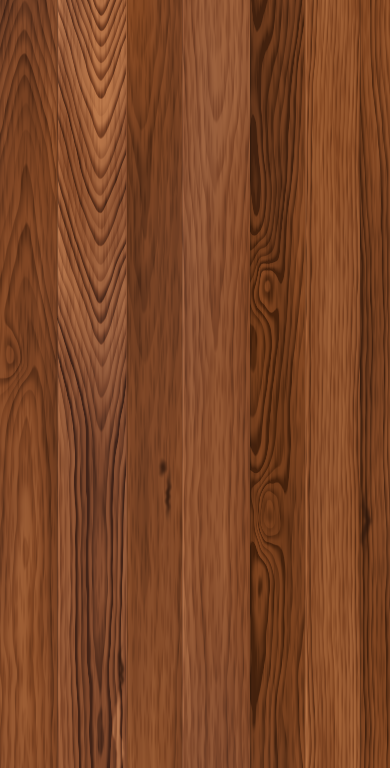
This texture is drawn by a Shadertoy shader. Its source:

```glsl
// Left edge of every plank, as a share of the width
const float edges[8] = float[8](0.0, 0.147, 0.325, 0.466, 0.642, 0.781, 0.923, 1.07);

// Per plank: tone, ring contrast, rings per unit width, climb of the arches
const vec4 figure[7] = vec4[7](
    vec4(0.42, 0.28, 60.0, -13.0), vec4(0.59, 0.48, 72.0, 22.0),
    vec4(0.46, 0.14, 50.0, 6.0),   vec4(0.57, 0.17, 65.0, 3.0),
    vec4(0.33, 0.30, 60.0, 5.0),   vec4(0.60, 0.28, 95.0, 1.0),
    vec4(0.38, 0.30, 85.0, 3.0));

// Per plank: heart position across the plank, pinkness
const vec2 heart[7] = vec2[7](
    vec2(0.45, 0.5), vec2(0.62, 0.9), vec2(0.3, 0.2), vec2(0.5, 0.6),
    vec2(0.1, 0.0), vec2(-0.5, 0.1), vec2(1.0, 0.0));

// Swirls: position, added rings
const vec3 eyes[3] = vec3[3](
    vec3(0.04, 1.05, 3.5), vec3(0.685, 0.66, 6.0), vec3(0.67, 1.25, 4.0));

// Dark bark pockets: position, half size
const vec4 pockets[4] = vec4[4](
    vec4(0.432, 0.70, 0.008, 0.07), vec4(0.415, 0.77, 0.012, 0.025),
    vec4(0.312, 0.25, 0.007, 0.07), vec4(0.937, 0.63, 0.012, 0.09));

vec2 hash2(vec2 p) {
    return fract(sin(vec2(dot(p, vec2(127.1, 311.7)), dot(p, vec2(269.5, 183.3)))) * 43758.5);
}

// Layered, bent sines, about -1 to 1
float wave(vec2 p) {
    float sum = 0.0, amp = 0.5;
    for (int i = 0; i < 4; i++) {
        sum += amp * sin(p.x + 1.5 * sin(p.y + float(i)));
        p = mat2(0.8, 0.6, -0.6, 0.8) * p * 1.7 + 2.3;
        amp *= 0.6;
    }
    return sum;
}

// Cellular distance to the nearest scattered point
float cells(vec2 p) {
    vec2 cell = floor(p);
    float nearest = 2.0;
    for (int y = -1; y <= 1; y++)
        for (int x = -1; x <= 1; x++) {
            vec2 c = cell + vec2(x, y);
            nearest = min(nearest, length(c + hash2(c) - p));
        }
    return nearest;
}

vec3 wood(float tone) {
    vec3 dark = vec3(0.26, 0.13, 0.055), mid = vec3(0.50, 0.272, 0.135), light = vec3(0.72, 0.46, 0.27);
    return mix(mix(dark, mid, clamp(tone * 2.0, 0.0, 1.0)), light, clamp(tone * 2.0 - 1.0, 0.0, 1.0));
}

void mainImage(out vec4 fragColor, in vec2 fragCoord) {
    vec2 p = fragCoord / iResolution.x;
    float px = 1.0 / iResolution.x;

    int id = 0;
    for (int i = 1; i < 7; i++) if (p.x >= edges[i]) id = i;
    float left = edges[id], right = edges[id + 1], seed = float(id) * 7.3;
    vec4 look = figure[id];

    // Growth field: arches that straighten towards one end, bent by sines
    float dx = p.x - mix(left, right, heart[id].x);
    float rise = p.y - 0.9;
    float field = sqrt(dx * dx + 0.0003) * look.z - look.w * 0.5 * (rise + sqrt(rise * rise + 0.04));
    field += wave(vec2(p.x * 9.0, p.y * 2.6) + seed) * (id == 4 ? 2.6 : 1.0);
    field += wave(vec2(p.x * 32.0, p.y * 13.0) + seed) * 0.22 + seed;
    for (int i = 0; i < 3; i++) {
        vec2 q = (p - eyes[i].xy) / vec2(0.036, 0.085);
        q += 0.35 * vec2(wave(p * vec2(20.0, 9.0)), wave(p.yx * vec2(9.0, 20.0) + 4.0));
        if (eyes[i].x > left && eyes[i].x < right) field += eyes[i].z * exp(-dot(q, q));
    }

    // Rings darken slowly and end sharply
    float phase = fract(field), blur = fwidth(field);
    float ring = smoothstep(0.2, 0.88, phase) * (1.0 - smoothstep(0.9 - min(blur, 0.3) * 0.5, 1.0, phase));
    ring *= 0.25 + 1.3 * hash2(vec2(floor(field), seed)).x;
    float ringFade = 1.0 - 0.8 * smoothstep(0.4, 1.2, blur);
    float tone = look.x + look.y * (0.32 - ring) * ringFade;

    // Broad colour bands, fibres and pores
    tone += wave(vec2(field * 0.4, p.y * 1.6 + seed)) * (0.06 + 0.24 * look.y);
    tone += wave(vec2(p.x * 16.0, p.y * 2.2) + seed * 2.0) * 0.085;
    tone += wave(vec2(p.x * 60.0 + seed, p.y * 2.0)) * 0.05;
    tone += wave(vec2(p.x * 210.0, p.y * 3.5)) * 0.045;
    tone -= 0.12 * (1.0 - smoothstep(0.1, 0.45, cells(p * vec2(120.0, 9.0)))) - 0.025;

    // Bright heart of the strongly arched plank, pale sapwood at its foot
    if (id == 1) {
        tone += 0.2 * exp(-dx * dx * 900.0) * smoothstep(0.8, 1.6, p.y) - 0.1 * smoothstep(1.2, 0.7, p.y);
        vec2 q = (p - vec2(0.302 + 0.006 * wave(p.yy * 20.0), 0.08)) / vec2(0.012, 0.12);
        tone += 0.4 * (1.0 - smoothstep(0.5, 1.1, length(q)));
    }

    // Pink and golden drift of the hue
    vec3 color = wood(tone);
    color += vec3(0.0, 0.01, 0.035) * heart[id].y;
    color += vec3(0.012, 0.0, -0.014) * wave(p * vec2(9.0, 2.0));

    for (int i = 0; i < 4; i++) {
        vec2 q = p - pockets[i].xy;
        q.x += 0.006 * wave(p.yy * vec2(22.0, 35.0) + float(i));
        float pocket = 1.0 - smoothstep(0.1, 1.2, length(q / pockets[i].zw));
        color = mix(color, vec3(0.15, 0.075, 0.04), 0.75 * pocket);
    }

    // Joints: a thin dark line with a pale rim on some planks
    float joint = id == 0 ? 1.0 : p.x - left;
    color *= 1.0 - 0.2 * (1.0 - smoothstep(0.0, 0.002 + px, joint));
    float rim = 1.0 - smoothstep(0.0, 0.002 + px, abs(joint - 0.004));
    color += vec3(0.08, 0.06, 0.045) * rim * (id % 2 == 1 ? 1.0 : 0.1);

    fragColor = vec4(clamp(color, 0.0, 1.0), 1.0);
}
```
